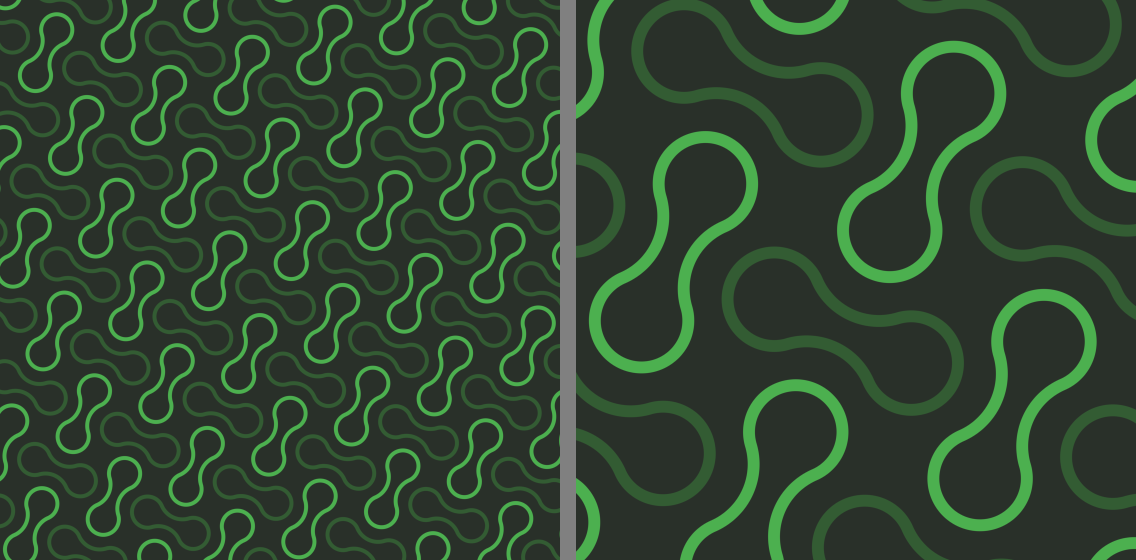
Left, the full canvas; right, a detail of the centre.
A Shadertoy shader for this pattern:

```glsl
const vec3 BACKGROUND = vec3(0.16, 0.19, 0.16);
const vec3 DIM_GREEN = vec3(0.20, 0.36, 0.20);
const vec3 BRIGHT_GREEN = vec3(0.30, 0.69, 0.31);

// Lattice, in units of the canvas height
const float CELL_SIZE = 0.1572;
const float LATTICE_ANGLE = 20.0;
const vec2 LATTICE_ORIGIN = vec2(0.5391, 0.5703);

// Dumbbell proportions, in units of one cell
const float LOBE_OFFSET = 0.286;
const float LOBE_RADIUS = 0.177;
const float WAIST = 0.069;
const float HALF_STROKE = 0.0225;

vec2 rotate(vec2 p, float degrees) {
    float a = radians(degrees);
    float c = cos(a), s = sin(a);
    return vec2(c * p.x - s * p.y, s * p.x + c * p.y);
}

// Offset from the centre of the nearest cell
vec2 repeatCell(vec2 p) {
    return fract(p + 0.5) - 0.5;
}

// Two lobes on the x axis, joined by tangent concave arcs
float dumbbellDistance(vec2 p, float lobeOffset, float lobeRadius, float waist) {
    p = abs(p);
    float neckRadius = (waist * waist + lobeOffset * lobeOffset - lobeRadius * lobeRadius)
                     / (2.0 * (lobeRadius - waist));
    float neckHeight = waist + neckRadius;
    bool inNeck = p.x * neckHeight + p.y * lobeOffset < lobeOffset * neckHeight;
    return inNeck ? neckRadius - length(p - vec2(0.0, neckHeight))
                  : length(p - vec2(lobeOffset, 0.0)) - lobeRadius;
}

// Antialiased coverage of the dumbbell outline
float outlineMask(vec2 p, float halfStroke, float pixel) {
    float d = abs(dumbbellDistance(p, LOBE_OFFSET, LOBE_RADIUS, WAIST)) - halfStroke;
    return 1.0 - smoothstep(-0.7 * pixel, 0.7 * pixel, d);
}

void mainImage(out vec4 fragColor, in vec2 fragCoord) {
    vec2 uv = fragCoord / iResolution.y;
    float pixel = 1.0 / (iResolution.y * CELL_SIZE);
    vec2 lattice = rotate(uv - LATTICE_ORIGIN, -LATTICE_ANGLE) / CELL_SIZE;

    // Bright shapes sit on cell centres, dim ones on corners, turned a quarter
    vec2 brightPos = rotate(repeatCell(lattice), -45.0);
    vec2 dimPos = rotate(repeatCell(lattice + 0.5), 45.0);

    vec3 color = BACKGROUND;
    color = mix(color, DIM_GREEN, outlineMask(dimPos, HALF_STROKE, pixel));
    color = mix(color, BRIGHT_GREEN, outlineMask(brightPos, HALF_STROKE, pixel));
    fragColor = vec4(color, 1.0);
}
```
